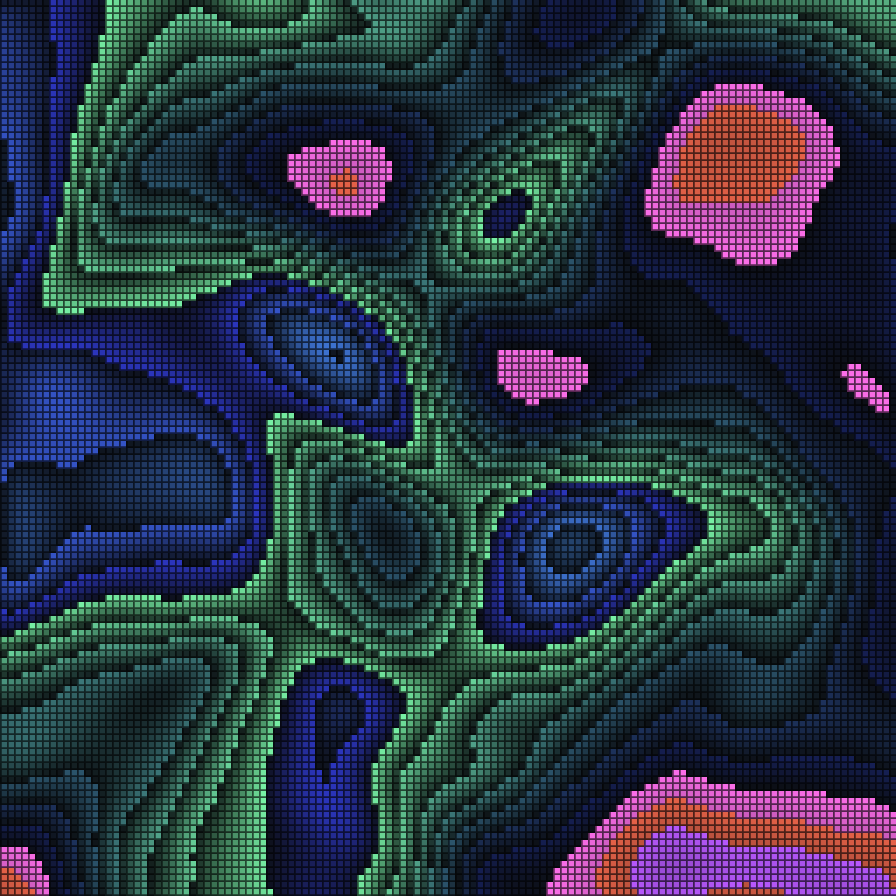
A WebGL 1 fragment shader for this background:

```glsl
precision highp float;
// Glowing contour terraces of a smooth height field, drawn as small square tiles.
// Warped value noise gives the height; each terrace takes a colour from its
// index and brightens uphill, then a dark grid separates the tiles.

uniform vec2 u_resolution;

const float TILES = 128.0;       // tiles across the canvas
const float GAP = 0.25;          // grid line width as a share of a tile
const float HILLS = 5.0;         // noise cells across the canvas
const float TERRACES = 14.0;     // terraces over the full height range
const float MID_LEVEL = 4.3;     // terrace level at average height

// Cubing modulo 41 permutes 0..40, so lattice heights are evenly spread.
float latticeHeight(vec2 cell) {
  float n = floor(mod(dot(cell, vec2(-1.0, 6.0)) + 5.5, 41.0));
  return floor(mod(n * n * n + 0.5, 41.0)) / 40.0;
}

float valueNoise(vec2 p) {
  vec2 cell = floor(p);
  vec2 f = fract(p);
  f = f * f * (3.0 - 2.0 * f);
  float low = mix(latticeHeight(cell), latticeHeight(cell + vec2(1.0, 0.0)), f.x);
  float high = mix(latticeHeight(cell + vec2(0.0, 1.0)), latticeHeight(cell + 1.0), f.x);
  return mix(low, high, f.y);
}

// Height around zero: broad hills, bent by a gentle warp, plus fine ripples.
float terrainHeight(vec2 p) {
  vec2 bent = p + 0.18 * sin(p.yx * 2.1 + vec2(0.6, 2.4));
  float hills = valueNoise(bent) - 0.5;
  float ripples = valueNoise(bent * 2.0 + 3.3) - 0.5;
  return hills + 0.14 * ripples;
}

// Hot basins, navy to mint slopes, blue summits.
vec3 terraceColor(float index) {
  vec3 navy = vec3(0.04, 0.07, 0.27);
  vec3 teal = vec3(0.16, 0.36, 0.40);
  vec3 mint = vec3(0.45, 0.95, 0.61);
  vec3 blue = vec3(0.13, 0.16, 0.70);
  vec3 sky = vec3(0.22, 0.47, 0.80);
  vec3 color = mix(navy, teal, smoothstep(0.0, 3.0, index));
  color = mix(color, mint, smoothstep(2.0, 6.5, index));
  color = mix(color, mix(blue, sky, clamp((index - 7.0) / 2.5, 0.0, 1.0)), step(6.5, index));
  color = mix(color, vec3(0.98, 0.39, 0.88), step(index, -0.5));
  color = mix(color, vec3(0.89, 0.34, 0.22), step(index, -1.5));
  return mix(color, vec3(0.70, 0.30, 0.96), step(index, -2.5));
}

// Antialiased coverage of a tile face along both axes.
float tileMask(vec2 local, float pixel) {
  vec2 start = clamp((local - GAP) / pixel + 0.5, 0.0, 1.0);
  vec2 end = clamp((1.0 - local) / pixel + 0.5, 0.0, 1.0);
  return start.x * start.y * end.x * end.y;
}

void main() {
  float size = min(u_resolution.x, u_resolution.y);
  vec2 grid = gl_FragCoord.xy / size * TILES;
  vec2 center = (floor(grid) + 0.5) / TILES;

  // One flat height sample per tile keeps the contours stepped.
  float level = MID_LEVEL + TERRACES * terrainHeight(center * HILLS);
  float index = floor(level);
  float darkest = mix(0.06, 0.80, step(index, -0.5));
  float light = mix(darkest, 1.0, level - index);
  vec3 color = vec3(0.045, 0.055, 0.07) + 0.96 * light * terraceColor(index);

  // Grid lines are dimmed copies of the tile colour.
  float face = tileMask(fract(grid), TILES / size);
  gl_FragColor = vec4(color * mix(0.36, 1.0, face), 1.0);
}
```
